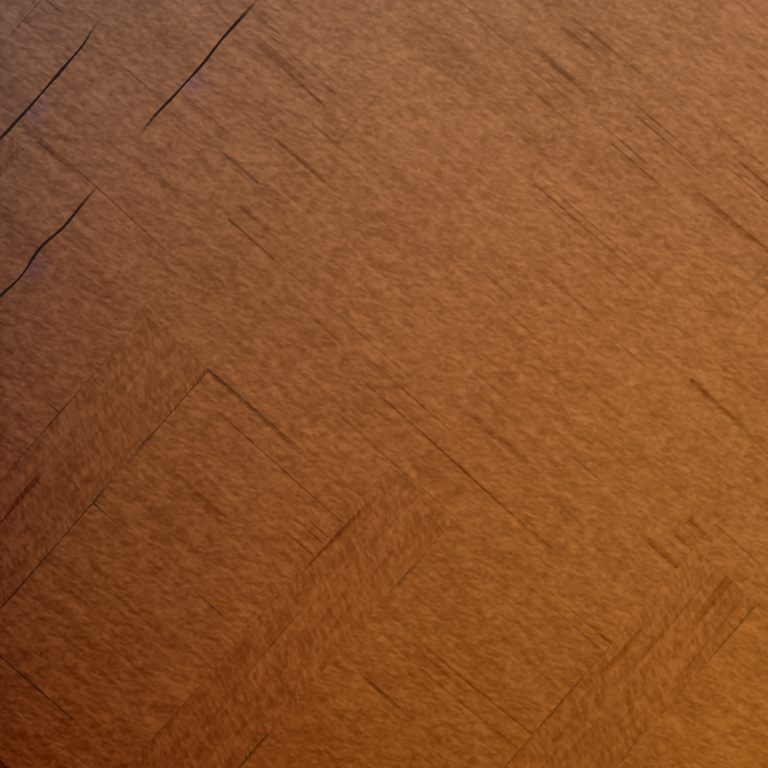
A Shadertoy shader for this texture:

```glsl
// Worn diagonal parquet in warm brown light: broad boards with grain running
// down to the right, crossed by short planks. Fine stretched value noise makes
// the grain, box distances make faint seams, and dark cracks open at top left.

float hash(vec2 p) {
    vec3 q = fract(vec3(p.xyx) * 0.1031);
    q += dot(q, q.yzx + 33.33);
    return fract((q.x + q.y) * q.z);
}

float noise(vec2 p) {
    vec2 i = floor(p), f = fract(p);
    f = f * f * (3.0 - 2.0 * f);
    return mix(mix(hash(i), hash(i + vec2(1, 0)), f.x),
               mix(hash(i + vec2(0, 1)), hash(i + vec2(1, 1)), f.x), f.y);
}

// Soft line that is 1 on the edge and 0 beyond the given width
float line(float d, float width) {
    return 1.0 - smoothstep(0.15 * width, width, abs(d));
}

// Light falling across the floor: mauve top left, amber bottom right
vec3 floorLight(vec2 uv) {
    float x = pow(uv.x, 0.65);
    vec3 low = mix(vec3(0.36, 0.14, 0.03), vec3(0.61, 0.345, 0.105), x);
    vec3 high = mix(vec3(0.43, 0.305, 0.255), vec3(0.63, 0.415, 0.26), x);
    float middle = 16.0 * uv.x * (1.0 - uv.x) * uv.y * (1.0 - uv.y);
    return mix(low, high, uv.y) + middle * vec3(0.035, 0.018, 0.005);
}

// x runs along the grain, y across it; returns a brightness offset
float woodGrain(vec2 g, float seed) {
    g += vec2(seed * 17.0, seed * 5.0);
    g.y += 0.008 * noise(g * vec2(5.0, 9.0));
    float streaks = noise(g * vec2(2.5, 70.0)) - 0.5;
    float fibres = noise(g * vec2(16.0, 230.0)) - 0.5;
    float lines = smoothstep(0.74, 0.96, noise(g * vec2(7.0, 190.0) + 31.0));
    float zones = smoothstep(0.45, 0.8, noise(g * vec2(3.0, 9.0) + 3.0));
    return 0.02 * streaks + 0.045 * fibres - 0.11 * lines * zones;
}

// Dense short dashes, tilted a little less than the grain
float dashes(vec2 uv) {
    vec2 p = mat2(0.93, 0.37, -0.37, 0.93) * uv;
    p.y += 0.004 * noise(uv * 60.0);
    float coarse = noise(p * vec2(95.0, 250.0) + 40.0) - 0.5;
    float fine = noise(p * vec2(210.0, 330.0) + 90.0) - 0.5;
    return 0.085 * coarse + 0.075 * fine;
}

void mainImage(out vec4 fragColor, in vec2 fragCoord) {
    vec2 uv = fragCoord / iResolution.xy;
    float pixel = 1.0 / iResolution.y;

    // Floor axes: u down to the right, v up to the right
    float u = dot(uv, vec2(0.755, -0.656));
    float v = dot(uv, vec2(0.656, 0.755));

    // Short cross planks stand at regular steps of u, up to a varying height
    float bay = floor((u + 0.245) / 0.37);
    float across = u + 0.245 - bay * 0.37;
    float top = 0.57 + 0.06 * bay * bay;
    bool crossPlank = across < 0.11 && v < top;

    // Boards fill the rest, in rows with staggered ends
    float rowWidth = v < top ? 0.23 : 0.165;
    float row = floor((v - top) / rowWidth);
    float rowV = v - top - row * rowWidth;
    float shift = u + 0.55 * hash(vec2(row + 20.0, 4.0));
    float board = v < top ? bay : floor(shift / 0.55);
    float endU = shift - board * 0.55;
    float endGap = v < top ? min(across - 0.11, 0.37 - across) : min(endU, 0.55 - endU);
    float sideGap = min(rowV, rowWidth - rowV);
    vec2 grainPos = vec2(u, v);
    float seed = hash(vec2(board + 11.0, row + 29.0));
    if (crossPlank) {
        endGap = top - v;
        sideGap = min(across, 0.11 - across);
        grainPos = grainPos.yx;
        seed = hash(vec2(bay + 41.0, 8.0));
    }

    // Wood tone and grain
    vec3 color = floorLight(uv);
    color *= 1.0 + 0.035 * (seed - 0.5);
    if (crossPlank) color *= vec3(0.97, 0.95, 0.93);
    color *= 1.0 + 0.04 * (noise(vec2(u * 5.0, v * 7.0) + 12.0) - 0.5);
    float grain = woodGrain(grainPos, seed) + dashes(crossPlank ? uv.yx : uv);
    color += grain * vec3(1.0, 0.82, 0.62);

    // Hairline seams that come and go, nearly lost towards the right
    float width = 0.0009 + pixel;
    float worn = smoothstep(0.4, 0.75, noise(vec2(u, v) * 13.0 + 5.0));
    float wobble = 0.003 * (noise(vec2(u, v) * 25.0) - 0.5);
    float seam = max(0.6 * line(endGap + wobble, width), line(sideGap + wobble, width));
    seam *= worn * mix(0.42, 0.2, smoothstep(0.1, 0.6, uv.x));
    if (v > top) seam *= 0.65;
    color *= 1.0 - seam;

    // Open cracks with a cool sheen beside them
    for (int i = 0; i < 3; i++) {
        float n = float(i);
        float crackU = i == 1 ? -0.538 : -0.402;
        float alongV = v - 0.54 - 0.16 * n;
        float d = u - crackU + 0.006 * (noise(vec2(v * 22.0, n)) - 0.5);
        float taper = 1.0 - smoothstep(0.07, 0.13, abs(alongV));
        float thickness = 0.0005 + 0.002 * noise(vec2(v * 30.0, n + 9.0)) + pixel;
        vec2 sheen = vec2((d - 0.01) / 0.012, (alongV + 0.02) / 0.02);
        color += 0.5 * exp(-dot(sheen, sheen)) * vec3(-0.04, -0.01, 0.12);
        color = mix(color, vec3(0.09, 0.06, 0.06), 0.85 * taper * line(d, thickness));
    }

    fragColor = vec4(clamp(color, 0.0, 1.0), 1.0);
}
```
